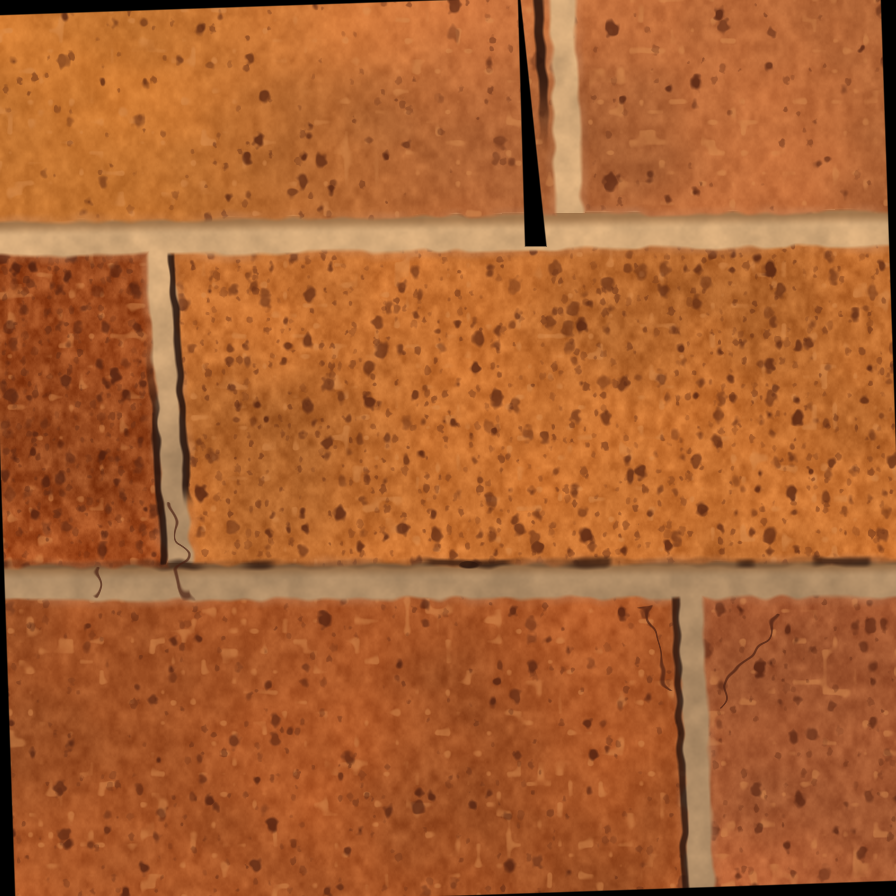
Write a Shadertoy shader that draws this texture.

```glsl
// Close view of a worn orange brick wall, slightly turned, with sandy mortar and black gaps.

float hash(vec2 p) {
    vec3 q = fract(vec3(p.xyx) * 0.1031);
    q += dot(q, q.yzx + 33.33);
    return fract((q.x + q.y) * q.z);
}

float noise(vec2 p) {
    vec2 i = floor(p), f = fract(p);
    f = f * f * (3.0 - 2.0 * f);
    return mix(mix(hash(i), hash(i + vec2(1, 0)), f.x),
               mix(hash(i + vec2(0, 1)), hash(i + vec2(1, 1)), f.x), f.y);
}

float fbm(vec2 p) {
    float sum = 0.0, amp = 0.5;
    for (int i = 0; i < 4; i++) {
        sum += amp * noise(p);
        p = p * 2.03 + 17.1;
        amp *= 0.5;
    }
    return sum;
}

// Scattered round pits, one candidate per cell
float pits(vec2 p, float density) {
    vec2 cell = floor(p);
    float cover = 0.0;
    for (int y = -1; y <= 1; y++)
    for (int x = -1; x <= 1; x++) {
        vec2 c = cell + vec2(x, y);
        vec2 centre = c + 0.15 + 0.7 * vec2(hash(c), hash(c + 41.7));
        float size = mix(0.12, 0.36, pow(hash(c + 9.3), 2.0));
        float dist = length((p - centre) * vec2(1.1, 0.85)) + 0.25 * (noise(p * 4.0) - 0.5);
        float strength = step(hash(c + 77.1), density) * (0.4 + 0.6 * hash(c + 5.9));
        cover = max(cover, strength * smoothstep(size + 0.13, size - 0.1, dist));
    }
    return cover;
}

float segment(vec2 p, vec2 a, vec2 b) {
    vec2 ab = b - a;
    return length(p - a - ab * clamp(dot(p - a, ab) / dot(ab, ab), 0.0, 1.0));
}

float bedHeight(float k, float x) {
    return 0.733 - 0.384 * k + (0.012 - 0.008 * k) * x;
}

void mainImage(out vec4 fragColor, in vec2 fragCoord) {
    vec2 uv = fragCoord / iResolution.xy;
    float aa = 1.0 / iResolution.y;
    vec2 warp = vec2(noise(uv * 55.0), noise(uv * 55.0 + 31.0)) - 0.5;

    // Courses, bed joints and one leaning head joint per course
    float upper = uv.y - bedHeight(0.0, uv.x), lower = uv.y - bedHeight(1.0, uv.x);
    float row = step(upper, 0.0) + step(lower, 0.0);
    float bed = abs(upper) < abs(lower) ? upper : lower;
    vec2 joint = row < 0.5 ? vec2(0.628, 0.030) : row < 1.5 ? vec2(0.159, 0.065) : vec2(0.749, 0.033);
    float head = uv.x - joint.x - joint.y * (1.0 - uv.y);
    float side = step(0.0, head);
    float edge = min(abs(bed) - 0.019, abs(head) - 0.0145) + 0.006 * warp.x;

    // Fired clay: a tone per brick, broad stains, fine grain
    vec3 clay = row < 0.5 ? mix(vec3(0.78, 0.46, 0.19), vec3(0.72, 0.41, 0.22), smoothstep(0.1, 0.6, uv.x))
              : row < 1.5 ? mix(vec3(0.61, 0.29, 0.12), vec3(0.745, 0.425, 0.185), side)
              : mix(vec3(0.65, 0.33, 0.15), vec3(0.67, 0.36, 0.20), side);
    float speckle = row < 0.5 ? 0.12 : row < 1.5 ? mix(0.65, 0.4, side) : 0.2;
    clay *= 0.82 + 0.38 * fbm(uv * 6.0 + row * 13.0);
    float grain = fbm(uv * vec2(95.0, 75.0)) - 0.47;
    clay += grain * (0.15 + 0.3 * speckle) * vec3(1.0, 0.85, 0.6);
    clay = mix(clay, vec3(0.85, 0.56, 0.32), 0.45 * smoothstep(0.78, 0.95, noise(uv * 88.0 + 60.0)));
    clay = mix(clay, vec3(0.30, 0.12, 0.06), 0.8 * pits(uv * 48.0, speckle));
    clay = mix(clay, vec3(0.36, 0.16, 0.08), 0.5 * pits(uv * 85.0 + 20.0, speckle * 0.8));
    clay = mix(clay, vec3(0.76, 0.53, 0.38), 0.5 * smoothstep(0.012, 0.0, edge) * noise(uv * 30.0));

    // Mortar: cream above, greyer below, browned beneath the bricks
    vec3 mortar = mix(vec3(0.69, 0.55, 0.40), vec3(0.84, 0.67, 0.48), smoothstep(0.45, 0.68, uv.y));
    mortar *= 0.86 + 0.26 * fbm(uv * 45.0);
    float underside = smoothstep(0.003, 0.018, bed) * step(abs(bed), 0.022);
    mortar = mix(mortar, vec3(0.52, 0.35, 0.20), 0.65 * underside);
    vec3 col = mix(clay, mortar, smoothstep(0.003, -0.003, edge));

    // Dark crevices along the joints
    float ragged = head + 0.005 * warp.y;
    float inRow = smoothstep(0.016, 0.022, abs(bed));
    float leftGap = smoothstep(0.0055, 0.002, abs(ragged + 0.0165));
    float rightGap = smoothstep(0.0055, 0.002, abs(ragged - 0.0145));
    float leftSpan = row < 0.5 ? 0.0 : row < 1.5 ? smoothstep(0.65, 0.5, uv.y) : 0.9;
    float rightSpan = row > 0.5 && row < 1.5 ? smoothstep(0.43, 0.46, uv.y) : 0.0;
    float crevice = max(leftGap * leftSpan, rightGap * rightSpan) * inRow;
    float chip = smoothstep(0.007, 0.003, abs(ragged + 0.026)) * smoothstep(0.82, 0.92, uv.y);
    float ledge = smoothstep(0.007, 0.001, abs(lower - 0.020 + 0.006 * warp.y));
    ledge *= 0.25 + 0.6 * smoothstep(0.6, 0.8, noise(vec2(uv.x * 24.0, 3.0)));
    float blot = smoothstep(0.014, 0.008, length((uv - vec2(0.523, 0.370)) * vec2(0.75, 2.2)) + 0.005 * warp.x);
    col = mix(col, vec3(0.13, 0.06, 0.04), 0.85 * max(max(crevice, chip), max(ledge, blot)));

    // Hairline cracks beside the lower head joint and across the bed
    vec2 w = uv + 0.022 * warp;
    float crack = min(segment(w, vec2(0.72, 0.32), vec2(0.75, 0.23)), segment(w, vec2(0.87, 0.31), vec2(0.80, 0.21)));
    crack = min(crack, min(segment(w, vec2(0.11, 0.365), vec2(0.10, 0.34)), segment(w, vec2(0.19, 0.44), vec2(0.21, 0.34))));
    col = mix(col, vec3(0.28, 0.12, 0.07), 0.7 * smoothstep(0.003, 0.0005, crack));

    // Black sliver and the empty corners of the turned wall
    float t = (1.0 - uv.y) / 0.275;
    float sliver = max(max(0.578 + 0.008 * t - uv.x, uv.x - 0.581 - 0.029 * t), 0.725 - uv.y);
    vec2 p = uv - 0.5;
    vec2 turned = abs(p + 0.034 * vec2(p.y, -p.x));
    float gap = min(sliver, 0.5 - max(turned.x, turned.y));
    col *= smoothstep(-aa, aa, gap);
    fragColor = vec4(clamp(col, 0.0, 1.0), 1.0);
}
```
